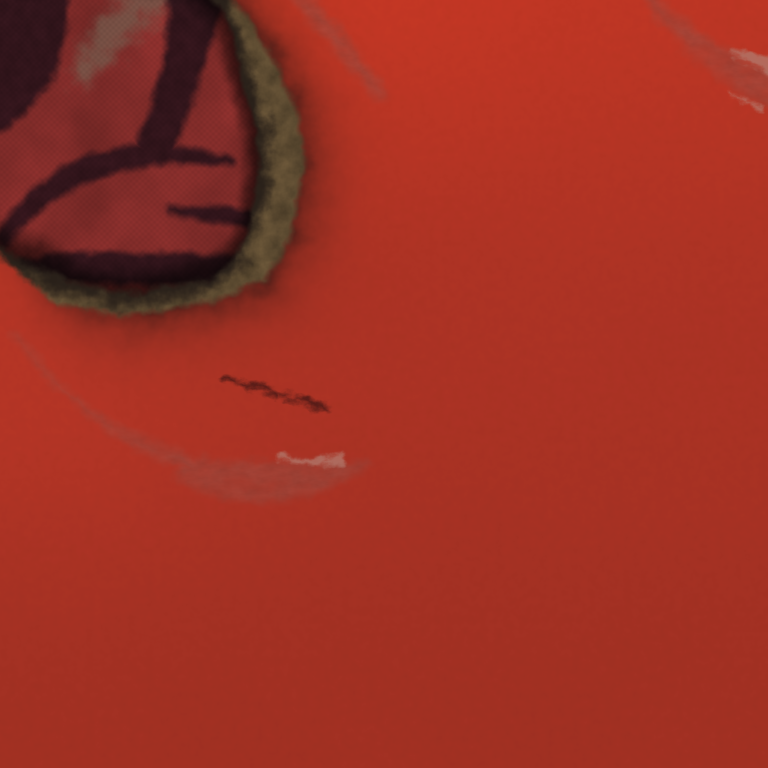
Give the GLSL for this texture, as a WebGL 2 fragment shader.

```glsl
#version 300 es
precision highp float;
// Red painted sheet with a ragged hole, worn olive rim and printed cloth behind.
// A polygon distance shapes the hole; tapered quadratic curves draw the print
// and scratches; gradient noise roughens every edge.
uniform vec2 u_resolution;
out vec4 fragColor;

const int SIDES = 12;

float hash(vec2 p) {
  p = fract(p * vec2(.1031, .1137));
  p += dot(p, p.yx + 33.33);
  return fract((p.x + p.y) * p.x * 17.3);
}

vec2 gradient(vec2 cell) {
  float angle = 6.2832 * hash(cell + 71.);
  return vec2(cos(angle), sin(angle));
}

float gradientNoise(vec2 p) {
  vec2 i = floor(p), f = fract(p), u = f * f * (3. - 2. * f), e = vec2(1, 0);
  return mix(mix(dot(gradient(i), f), dot(gradient(i + e), f - e), u.x),
    mix(dot(gradient(i + e.yx), f - e.yx), dot(gradient(i + 1.), f - 1.), u.x), u.y);
}

float fbm(vec2 p) {
  float sum = 0., amp = .6;
  for (int i = 0; i < 4; i++) {
    sum += amp * gradientNoise(p);
    p = p * 2.03 + 11.7;
    amp *= .5;
  }
  return sum;
}

vec2 warp(vec2 p, float scale) {
  return p + .011 * vec2(fbm(p * scale), fbm(p * scale + 19.));
}

float polygon(vec2 p, vec2 v[SIDES]) {
  float d = 10., side = 1.;
  for (int i = 0, j = SIDES - 1; i < SIDES; j = i, i++) {
    vec2 e = v[j] - v[i], w = p - v[i];
    vec2 b = w - e * clamp(dot(w, e) / dot(e, e), 0., 1.);
    d = min(d, dot(b, b));
    bvec3 c = bvec3(p.y >= v[i].y, p.y < v[j].y, e.x * w.y > e.y * w.x);
    if (all(c) || all(not(c))) side = -side;
  }
  return side * sqrt(d);
}

// Signed distance to a curve a-b-c whose half width runs through w.
float curve(vec2 p, vec2 a, vec2 b, vec2 c, vec3 w) {
  float d = 10.;
  vec2 last = a;
  for (int i = 1; i <= 8; i++) {
    float t = float(i) / 8.;
    vec2 next = mix(mix(a, b, t), mix(b, c, t), t), e = next - last;
    float h = clamp(dot(p - last, e) / dot(e, e), 0., 1.), s = t + (h - 1.) / 8.;
    d = min(d, length(p - last - e * h) - mix(mix(w.x, w.y, s), mix(w.y, w.z, s), s));
    last = next;
  }
  return d;
}

float cover(float d, float soft) { return 1. - smoothstep(-soft, soft, d); }

vec3 paintColor(vec2 p) {
  vec3 col = mix(vec3(.63, .188, .134), vec3(.67, .197, .14), smoothstep(.05, .6, p.y));
  float light = smoothstep(.55, 1.1, p.y) * (1. - .3 * smoothstep(.5, 1., p.x));
  col = mix(col, vec3(.77, .215, .14), light);
  vec2 glow = p - vec2(.03, .5);
  col += vec3(.04, .01, .006) * exp(-14. * dot(glow, glow));
  return col * (1. + .03 * fbm(p * 90.) + .015 * fbm(p * 5.));
}

vec3 clothColor(vec2 p, float soft) {
  vec2 thread = sin(p * 820.), q = warp(p, 32.);
  vec3 col = vec3(.53, .18, .17) * (.94 + .25 * fbm(p * 12.));
  float bare = curve(q, vec2(.11, .91), vec2(.14, .96), vec2(.21, 1.02), vec3(.015, .025, .03));
  col = mix(col, vec3(.45, .37, .31), .7 * cover(bare + .03 * fbm(p * 40.), .02));
  float ink = curve(q, vec2(.03, 1.02), vec2(.04, .93), vec2(0, .85), vec3(.055, .065, .02));
  ink = min(ink, curve(q, vec2(.255, 1.02), vec2(.25, .93), vec2(.205, .81), vec3(.042, .02, .026)));
  ink = min(ink, curve(q, vec2(.005, .69), vec2(.1, .83), vec2(.3, .79), vec3(.01, .025, .006)));
  ink = min(ink, curve(q, vec2(.22, .727), vec2(.27, .722), vec2(.335, .713), vec3(.004, .011, .015)));
  ink = min(ink, curve(q, vec2(.03, .652), vec2(.16, .648), vec2(.31, .652), vec3(.013, .028, .016)));
  col = mix(col, vec3(.175, .075, .1) * (1. + .3 * fbm(p * 50.)), .95 * cover(ink, soft + .003));
  return col * (1. + .035 * thread.x * thread.y);
}

void main() {
  vec2 p = gl_FragCoord.xy / u_resolution, q = warp(p, 45.);
  float soft = .003 + 1. / min(u_resolution.x, u_resolution.y);
  float hole = polygon(q, vec2[](vec2(-.2, 1.1), vec2(.26, 1.04), vec2(.312, .99), vec2(.355, .925),
    vec2(.39, .845), vec2(.396, .78), vec2(.378, .69), vec2(.345, .635),
    vec2(.286, .61), vec2(.17, .588), vec2(.075, .605), vec2(-.03, .69)));
  float rimWidth = .008 + .022 * smoothstep(0., .08, p.x) + .028 * smoothstep(.27, .34, p.x);
  float cloth = hole + rimWidth * (1. - .5 * smoothstep(.88, 1., p.y));

  // Paint with a sooty halo around the hole
  vec3 col = paintColor(p);
  float halo = exp(-max(hole, 0.) / .031) * (.8 + .5 * fbm(p * 22.));
  col = mix(col, vec3(.29, .11, .09), clamp(halo * smoothstep(-.05, .2, p.x), 0., .85));

  // Pale scrapes, worn unevenly
  float wear = fbm(p * vec2(22, 34)), grain = fbm(p * vec2(50, 90));
  float scrape = curve(q, vec2(.02, .565), vec2(.12, .42), vec2(.3, .382), vec3(.001, .004, .014));
  scrape = min(scrape, curve(q, vec2(.24, .385), vec2(.36, .355), vec2(.48, .397), vec3(.012, .046, .001)));
  scrape = min(scrape, curve(q, vec2(.385, 1.01), vec2(.44, .95), vec2(.495, .878), vec3(.008, .016, .008)));
  scrape = min(scrape, curve(q, vec2(.84, 1.01), vec2(.9, .935), vec2(1.01, .88), vec3(.006, .016, .024)));
  float worn = clamp(.5 + .5 * wear, 0., 1.) * cover(scrape + .012 * wear, .01);
  col = mix(col, vec3(.58, .29, .25) * (1. + .2 * grain), worn);

  // Bright flakes, then dark gouges
  float flake = curve(q, vec2(.365, .405), vec2(.4, .395), vec2(.443, .4), vec3(.004, .001, .008));
  flake = min(flake, curve(q, vec2(.955, .932), vec2(.975, .925), vec2(1.01, .912), vec3(.002, .008, .012)));
  flake = min(flake, curve(q, vec2(.95, .88), vec2(.97, .87), vec2(.99, .857), vec3(.001, .003, .001)));
  col = mix(col, vec3(.7, .48, .43), .75 * cover(flake + .01 * grain, .005));
  float gouge = curve(q, vec2(.29, .506), vec2(.33, .503), vec2(.36, .487), vec3(.001, .005, .003));
  gouge = min(gouge, curve(q, vec2(.365, .487), vec2(.4, .477), vec2(.427, .466), vec3(.001, .006, .004)));
  col = mix(col, vec3(.27, .09, .08), .8 * cover(gouge + .01 * grain, .006));

  // Olive rim, darkest beside the cloth
  vec3 rim = vec3(.36, .29, .19) * (1. + .4 * fbm(p * 45.));
  float shade = cover(cloth - .016 - .03 * fbm(p * 26.), .014);
  col = mix(col, mix(rim, vec3(.13, .1, .085), .85 * shade), cover(hole, soft + .002));

  // Cloth, shadowed toward its edge
  vec3 fabric = clothColor(p, soft) * mix(.4, 1., smoothstep(0., .04, -cloth));
  fragColor = vec4(mix(col, fabric, cover(cloth, soft + .002)), 1);
}
```
